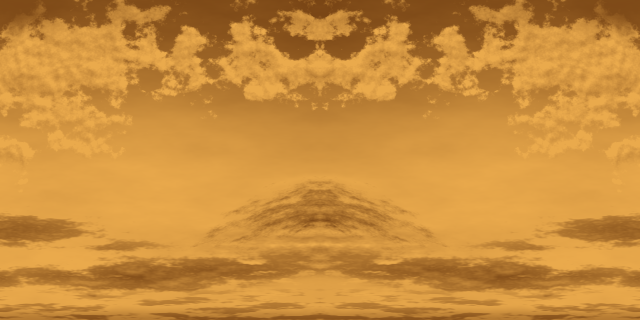
Write a Shadertoy shader that draws this texture.

```glsl
const vec3 SHADE_COLOR = vec3(0.45, 0.25, 0.07);
const vec3 LIGHT_COLOR = vec3(0.90, 0.65, 0.29);
const float ZENITH_TONE = 0.14;
const float HORIZON_TONE = 1.0;
const float PUFF_ROUGHNESS = 0.21;
const float PUFF_RELIEF = 0.62;
const float STREAK_ROUGHNESS = 0.075;
const vec2 PUFF_SCALE = vec2(10.0, 12.0);
const vec2 STREAK_SCALE = vec2(6.0, 32.0);

// Ellipses: centre xy, radii zw; x is the distance from the mirror axis
const int PUFF_COUNT = 12;
const vec4 PUFFS[PUFF_COUNT] = vec4[](
    vec4(0.00, 0.770, 0.33, 0.070), vec4(0.00, 0.91, 0.10, 0.055),
    vec4(0.15, 0.93, 0.07, 0.04), vec4(0.21, 0.80, 0.10, 0.09),
    vec4(0.42, 0.82, 0.075, 0.10), vec4(0.53, 0.86, 0.07, 0.06),
    vec4(0.78, 0.82, 0.24, 0.14), vec4(0.92, 0.75, 0.20, 0.13),
    vec4(0.72, 0.58, 0.09, 0.055), vec4(0.98, 0.505, 0.07, 0.045),
    vec4(0.61, 0.95, 0.07, 0.04), vec4(0.82, 0.65, 0.10, 0.04));

const int STREAK_COUNT = 6;
const vec4 STREAKS[STREAK_COUNT] = vec4[](
    vec4(1.04, 0.280, 0.32, 0.048), vec4(0.65, 0.225, 0.065, 0.010),
    vec4(0.56, 0.138, 0.27, 0.050), vec4(0.34, 0.155, 0.32, 0.040),
    vec4(0.80, 0.138, 0.20, 0.026), vec4(1.00, 0.130, 0.08, 0.025));

vec2 hashGradient(vec2 cell) {
    vec2 h = vec2(dot(cell, vec2(127.1, 311.7)), dot(cell, vec2(269.5, 183.3)));
    return 2.0 * fract(sin(h) * 43758.5) - 1.0;
}

float gradientNoise(vec2 p) {
    vec2 i = floor(p), f = fract(p);
    vec2 u = f * f * f * (f * (f * 6.0 - 15.0) + 10.0);
    vec2 e = vec2(0.0, 1.0);
    float a = dot(hashGradient(i), f);
    float b = dot(hashGradient(i + e.yx), f - e.yx);
    float c = dot(hashGradient(i + e.xy), f - e.xy);
    float d = dot(hashGradient(i + e.yy), f - e.yy);
    return mix(mix(a, b, u.x), mix(c, d, u.x), u.y);
}

float fbm(vec2 p) {
    float sum = 0.0, amplitude = 0.6;
    for (int i = 0; i < 5; i++) {
        sum += amplitude * gradientNoise(p);
        p = mat2(1.92, 0.56, -0.56, 1.92) * p + 7.3;
        amplitude *= 0.62;
    }
    return sum;
}

// Streaks keep their direction, so the octaves are not rotated
float streakFbm(vec2 p) {
    float sum = 0.0, amplitude = 0.6;
    for (int i = 0; i < 4; i++) {
        sum += amplitude * gradientNoise(p);
        p = p * vec2(2.3, 1.8) + 5.7;
        amplitude *= 0.65;
    }
    return sum;
}

// Approximate inside distance, positive within the ellipse
float ellipse(vec2 p, vec4 e) {
    return (1.0 - length((p - e.xy) / e.zw)) * min(e.z, e.w);
}

float gauss(float x, float width) {
    return exp(-x * x / (width * width));
}

float skyTone(vec2 p) {
    float height = pow(smoothstep(0.38, 1.02, p.y), 1.2);
    float tone = mix(HORIZON_TONE, ZENITH_TONE, height);
    tone -= 0.10 * gauss(p.x, 0.30) * smoothstep(0.3, 0.55, p.y);
    return tone + 0.14 * fbm(p * vec2(3.0, 9.0) + 2.0);
}

float addPuffs(float tone, vec2 p) {
    float body = -1.0;
    for (int i = 0; i < PUFF_COUNT; i++) body = max(body, ellipse(p, PUFFS[i]));
    float billow = fbm(p * PUFF_SCALE);
    float relief = billow - fbm((p + vec2(-0.010, 0.016)) * PUFF_SCALE);
    float density = body + PUFF_ROUGHNESS * billow;
    float lit = 0.94 + PUFF_RELIEF * relief + 0.2 * billow;
    lit -= 0.35 * smoothstep(0.86, 1.0, p.y);
    tone = mix(tone, lit, 0.94 * smoothstep(-0.015, 0.03, density));
    // Dark upper corners
    float corner = smoothstep(0.90, 0.98, p.y + 0.15 * billow) * smoothstep(0.75, 0.95, p.x);
    return mix(tone, 0.10, 0.8 * corner);
}

float addStreaks(float tone, vec2 p) {
    float grain = streakFbm(p * STREAK_SCALE);

    // Rounded mound on the axis, with a pale rim above it
    float bow = 0.32 * (sqrt(p.x * p.x + 0.006) - 0.077);
    vec2 bowed = vec2(p.x, p.y + bow);
    float ripple = streakFbm(bowed * vec2(10.0, 40.0));
    float mound = ellipse(bowed, vec4(0.0, 0.355, 0.30, 0.075)) + 0.07 * ripple;
    tone -= (0.30 + 0.12 * gauss(p.x, 0.1) + 0.8 * ripple) * smoothstep(-0.02, 0.05, mound);
    tone += 0.07 * gauss(p.y - 0.447 + 1.2 * p.x * p.x, 0.01) * gauss(p.x, 0.13);

    // Brown haze below the mound
    float haze = gauss(p.x, 0.31) * gauss(p.y - 0.20, 0.085);
    tone -= haze * (0.34 + 0.9 * grain);

    // Long dark bands
    float body = -1.0;
    for (int i = 0; i < STREAK_COUNT; i++) body = max(body, ellipse(p, STREAKS[i]));
    float density = body + STREAK_ROUGHNESS * grain;
    float dark = 0.31 + 0.75 * grain;
    tone = mix(tone, dark, 0.9 * smoothstep(-0.012, 0.022, density));

    // Glint on the axis and thin strata at the bottom edge
    float glint = ellipse(p, vec4(0.0, 0.085, 0.17, 0.055)) + 0.09 * grain;
    tone = mix(tone, 0.95, 0.85 * smoothstep(-0.01, 0.02, glint));
    float strata = smoothstep(-0.05, 0.2, streakFbm(p * vec2(4.0, 45.0) + 11.0));
    tone -= 0.40 * strata * smoothstep(0.12, 0.05, p.y);
    return tone - 0.42 * smoothstep(0.05, 0.0, p.y);
}

void mainImage(out vec4 fragColor, in vec2 fragCoord) {
    vec2 uv = fragCoord / iResolution.xy;
    vec2 p = vec2(abs(2.0 * uv.x - 1.0), uv.y);
    float tone = addStreaks(addPuffs(skyTone(p), p), p);
    fragColor = vec4(mix(SHADE_COLOR, LIGHT_COLOR, clamp(tone, -0.12, 1.04)), 1.0);
}
```
